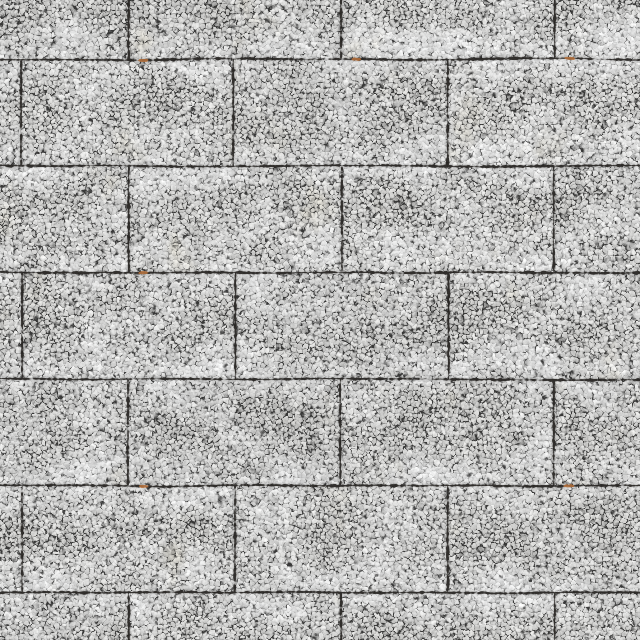
A three.js fragment shader for this texture:

```glsl
// Running-bond wall of pale porous concrete blocks with thin dark joints.
// Cellular noise forms the aggregate grains and pits; gradient noise adds
// ragged joints, soft weathering and stains that differ on every block.

#define BLOCKS vec2(3.0, 6.0)
#define ROW_SHIFT 0.445
#define COLUMN_SHIFT 0.098
#define JOINT_HALF 0.0014
#define JOINT_RAGGED 0.0022
#define SOFT 0.0011
#define GRAINS 138.0
#define PIT_DEPTH 0.50
#define STONE vec3(0.880, 0.882, 0.882)
#define JOINT_DARK vec3(0.15, 0.14, 0.13)
#define STAIN vec3(0.95, 0.93, 0.87)
#define LEAF vec3(0.72, 0.45, 0.24)

varying vec2 vUv;

float hash(vec2 p) {
  vec3 q = fract(p.xyx * 0.1031);
  q += dot(q, q.yzx + 33.33);
  return fract((q.x + q.y) * q.z);
}

vec2 hash2(vec2 p) {
  return vec2(hash(p), hash(p + 71.7));
}

float corner(vec2 cell, vec2 offset) {
  float angle = 6.28318 * hash(cell);
  return dot(vec2(cos(angle), sin(angle)), offset);
}

// Gradient noise, roughly -0.7 to 0.7
float noise(vec2 p) {
  vec2 i = floor(p), f = p - i;
  vec2 w = f * f * f * (f * (f * 6.0 - 15.0) + 10.0);
  vec2 e = vec2(1.0, 0.0);
  return mix(mix(corner(i, f), corner(i + e.xy, f - e.xy), w.x),
             mix(corner(i + e.yx, f - e.yx), corner(i + e.xx, f - e.xx), w.x), w.y);
}

float fbm(vec2 p) {
  float sum = 0.0, gain = 0.6;
  for (int i = 0; i < 4; i++) {
    sum += gain * noise(p);
    p = p * 2.03 + 17.3;
    gain *= 0.55;
  }
  return sum;
}

// Grains: x = height above centre, y = gap to next grain,
// z = gap to third grain (small where three meet), w = random tone
vec4 grains(vec2 p) {
  vec2 home = floor(p);
  vec3 near = vec3(8.0);
  float rise = 0.0, tone = 0.0;
  for (int y = -1; y <= 1; y++) {
    for (int x = -1; x <= 1; x++) {
      vec2 cell = home + vec2(float(x), float(y));
      vec2 offset = p - cell - hash2(cell);
      float d = length(offset);
      if (d < near.x) {
        near = vec3(d, near.xy);
        rise = offset.y;
        tone = hash(cell + 19.4);
      } else if (d < near.y) {
        near = vec3(near.x, d, near.y);
      } else {
        near.z = min(near.z, d);
      }
    }
  }
  return vec4(rise, near.y - near.x, near.z - near.x, tone);
}

void main() {
  // Block layout, each joint slightly out of line
  vec2 p = vUv * BLOCKS - vec2(COLUMN_SHIFT, ROW_SHIFT);
  float bed = floor(p.y + 0.5);
  float row = floor(p.y);
  float u = p.x - 0.5 * mod(row, 2.0);
  float head = floor(u + 0.5);
  float fromHead = u - head - 0.012 * (hash(vec2(head, row) + 40.0) - 0.5);
  float fromBed = p.y - bed - 0.02 * noise(vec2(p.x * 2.0, bed * 5.3));
  vec2 block = vec2(head - step(fromHead, 0.0), row) + 20.0;
  float height = p.y - row;

  // Joint distance with crumbled edges
  vec2 gap = abs(vec2(fromHead, fromBed)) / BLOCKS;
  float ragged = noise(vUv * 95.0) + 0.8 * noise(vUv * 190.0) + 0.5 * noise(vUv * 28.0);
  float edge = min(gap.x, gap.y) + JOINT_RAGGED * ragged;
  float joint = 1.0 - smoothstep(JOINT_HALF - SOFT, JOINT_HALF + SOFT, edge);
  float grime = 1.0 - smoothstep(0.0, 0.006, edge);

  // Weathering: darker, rougher patches above a paler foot
  float patchy = fbm(vUv * vec2(11.0, 15.0) + 13.0 * hash2(block));
  float belly = smoothstep(0.08, 0.5, height) * (1.0 - smoothstep(0.65, 1.0, height));
  float wear = clamp(0.3 + 1.0 * patchy + 0.3 * belly, 0.0, 1.0);

  // Aggregate: faint creases, dark pits where grains meet, shaded undersides
  vec2 warp = vec2(noise(vUv * 170.0), noise(vUv * 170.0 + 31.0));
  vec4 grain = grains(vUv * GRAINS + 0.6 * warp);
  float crease = 1.0 - smoothstep(0.0, 0.4, grain.y);
  float pit = 1.0 - smoothstep(0.06, 0.5, grain.z);
  float open = smoothstep(-0.3, 0.5, noise(vUv * 115.0 + 9.0) + 0.6 * wear - 0.15);
  float light = 1.0 + 0.12 * (grain.w - 0.5) + 0.10 * clamp(grain.x, -0.7, 0.7);
  light += 0.10 * noise(vUv * 230.0) + 0.06 * noise(vUv * 48.0);
  light += 0.03 * (hash(block) - 0.5) - 0.08 * wear;
  light -= crease * (0.04 + 0.22 * open) + PIT_DEPTH * pit * open;

  vec3 color = STONE * max(light, 0.25);
  float stain = smoothstep(0.2, 0.6, fbm(vUv * vec2(9.0, 7.0) + 7.0 * block));
  color *= mix(vec3(1.0), STAIN, 0.2 * wear + 0.7 * stain);
  color *= 1.0 - 0.14 * grime;
  color = mix(color, JOINT_DARK, 0.92 * joint);

  // Leaf scraps caught on the beds below alternate rows
  float scrapU = p.x - 0.5;
  float scrapId = floor(scrapU + 0.5);
  vec2 scrap = vec2(scrapU - scrapId - 0.073, fromBed) / BLOCKS;
  float shape = length(scrap / vec2(0.0095, 0.0026)) + 0.5 * noise(vUv * 160.0);
  float present = mod(bed, 2.0) * step(0.3, hash(vec2(scrapId, bed) + 5.0));
  color = mix(color, LEAF, 0.85 * present * (1.0 - smoothstep(0.7, 1.1, shape)));

  gl_FragColor = vec4(clamp(color, 0.0, 1.0), 1.0);
}
```
